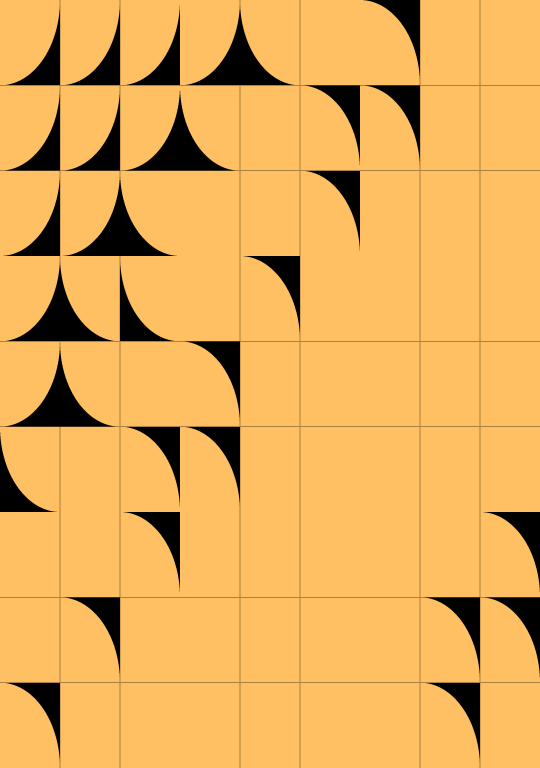
Give the GLSL for this pattern, as a Shadertoy shader.

```glsl
const float CELLS = 9.0;
const float LINE_WIDTH = 0.0006;   // share of the canvas width
const int SAMPLES = 4;             // per axis
const vec3 AMBER = vec3(1.0, 0.75, 0.39);
const vec3 BLACK = vec3(0.0);

// 1 when low <= value <= high
float within(float value, float low, float high) {
    return step(low, value) * step(value, high);
}

// Area outside a quarter circle around one corner of the cell
float spandrel(vec2 local, vec2 corner) {
    return step(1.0, distance(local, corner));
}

// Slanted bands of cells decide which corner is filled
float tileInk(vec2 grid) {
    vec2 cell = floor(grid);
    vec2 local = fract(grid);
    float band = dot(cell, vec2(4.0, 3.0));
    float lowerRight = within(band, 0.0, 12.0);
    float lowerLeft = within(band, 13.0, 17.0);
    float upperRight = within(band, 23.0, 27.0) + within(band, 49.0, 53.0);
    return lowerRight * spandrel(local, vec2(0.0, 0.0))
         + lowerLeft * spandrel(local, vec2(1.0, 0.0))
         + upperRight * spandrel(local, vec2(0.0, 1.0));
}

// Share of a pixel covered by the nearest grid line; every third is left out
float hairline(float coord, float pixel, float width) {
    float index = floor(coord + 0.5);
    float offset = coord - index;
    float right = min(offset + 0.5 * pixel, 0.5 * width);
    float left = max(offset - 0.5 * pixel, -0.5 * width);
    float drawn = step(0.5, mod(index, 3.0));
    return drawn * max(right - left, 0.0) / pixel;
}

void mainImage(out vec4 fragColor, in vec2 fragCoord) {
    // Grid units, rows counted from the top
    vec2 pixel = CELLS / iResolution.xy;
    vec2 grid = vec2(fragCoord.x, iResolution.y - fragCoord.y) * pixel;

    // Supersampled tiles
    float ink = 0.0;
    for (int y = 0; y < SAMPLES; y++) {
        for (int x = 0; x < SAMPLES; x++) {
            vec2 offset = (vec2(x, y) + 0.5) / float(SAMPLES) - 0.5;
            ink += tileInk(grid + offset * pixel);
        }
    }
    ink /= float(SAMPLES * SAMPLES);

    // Thin seams between tiles
    vec2 width = LINE_WIDTH * iResolution.x * pixel;
    float seam = max(hairline(grid.x, pixel.x, width.x),
                     hairline(grid.y, pixel.y, width.y));

    fragColor = vec4(mix(AMBER, BLACK, max(ink, seam)), 1.0);
}
```
